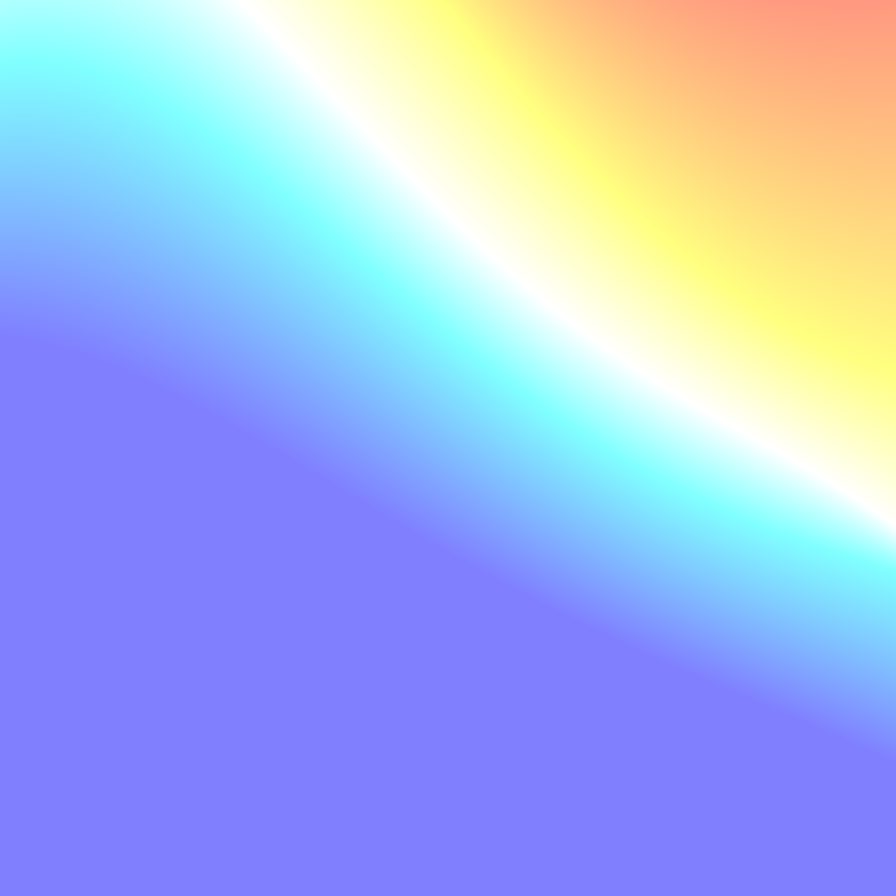
Write a Shadertoy shader that draws this background.

```glsl
// Soft diagonal spectrum: periwinkle, cyan, white, yellow and coral flowing along curved bands.

// Ramp colours, from lower left to upper right
const vec3 PERIWINKLE = vec3(0.5, 0.5, 1.0);
const vec3 CYAN       = vec3(0.5, 1.0, 1.0);
const vec3 WHITE      = vec3(1.0);
const vec3 YELLOW     = vec3(1.0, 1.0, 0.5);
const vec3 CORAL      = vec3(1.0, 0.5, 0.5);

// Depth below the top edge of each pure colour at the left side
const float PERIWINKLE_START = 0.375;
const float CYAN_START       = 0.072;
const float WHITE_START      = -0.11;
const float YELLOW_START     = -0.39;
const float CORAL_START      = -0.9;

// Shape of each curve: first to fourth forward differences per quarter width
const vec4 PERIWINKLE_BEND = vec4(0.095, 0.052, -0.073, 0.078);
const vec4 CYAN_BEND       = vec4(0.093, 0.116, -0.156, 0.122);
const vec4 WHITE_BEND      = vec4(0.094, 0.162, -0.221, 0.234);
const vec4 YELLOW_BEND     = vec4(0.110, 0.178, -0.201, 0.100);
const vec4 CORAL_BEND      = vec4(0.400, -0.150, 0.032, -0.032);

// Quartic curve in nested Newton form
float curveDepth(float x, float start, vec4 bend) {
    float s = 4.0 * x;
    float cubic = bend.z + (s - 3.0) / 4.0 * bend.w;
    float square = bend.y + (s - 2.0) / 3.0 * cubic;
    return start + s * (bend.x + (s - 1.0) / 2.0 * square);
}

// Linear blend from the lower curve (0) to the upper curve (1)
float between(float depth, float lower, float upper) {
    return clamp((lower - depth) / (lower - upper), 0.0, 1.0);
}

void mainImage(out vec4 fragColor, in vec2 fragCoord) {
    vec2 uv = fragCoord / iResolution.xy;
    float depth = 1.0 - uv.y;

    // Curves along which each colour is pure
    float periwinkle = curveDepth(uv.x, PERIWINKLE_START, PERIWINKLE_BEND);
    float cyan       = curveDepth(uv.x, CYAN_START, CYAN_BEND);
    float white      = curveDepth(uv.x, WHITE_START, WHITE_BEND);
    float yellow     = curveDepth(uv.x, YELLOW_START, YELLOW_BEND);
    float coral      = curveDepth(uv.x, CORAL_START, CORAL_BEND);

    // Climb through the ramp
    vec3 color = mix(PERIWINKLE, CYAN, between(depth, periwinkle, cyan));
    color = mix(color, WHITE, between(depth, cyan, white));
    color = mix(color, YELLOW, between(depth, white, yellow));
    color = mix(color, CORAL, between(depth, yellow, coral));

    fragColor = vec4(color, 1.0);
}
```
